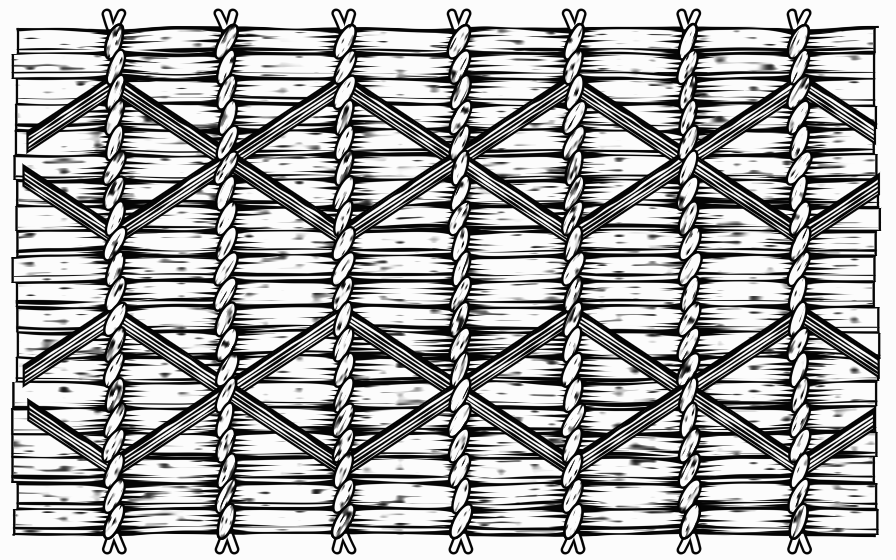
Write a Shadertoy shader that draws this pattern.

```glsl
const float SLATS = 20.0;        // one unit is one slat
const float VIEW_HEIGHT = 22.2;
const float CORD_PITCH = 4.537;
const float LAST_CORD = 6.0;
const float ZIGZAG_RISE = 3.01;

float hash(vec2 p) {
    vec3 q = fract(vec3(p.xyx) * 0.1031);
    q += dot(q, q.yzx + 33.33);
    return fract((q.x + q.y) * q.z);
}

float noise(vec2 p) {
    vec2 i = floor(p), f = fract(p);
    f *= f * (3.0 - 2.0 * f);
    return mix(mix(hash(i), hash(i + vec2(1, 0)), f.x),
               mix(hash(i + vec2(0, 1)), hash(i + vec2(1, 1)), f.x), f.y);
}

float cover(float d, float px) {
    return smoothstep(0.7 * px, -0.7 * px, d);
}

float ellipseDistance(vec2 p, vec2 r) {
    float k = length(p / r);
    return k * (k - 1.0) / max(length(p / (r * r)), 0.001);
}

float segmentDistance(vec2 p, vec2 a, vec2 b) {
    vec2 e = b - a;
    return length(p - a - e * clamp(dot(p - a, e) / dot(e, e), 0.0, 1.0));
}

// White shape with a black contour
float outlined(float shade, float d, float stroke, float px) {
    shade = mix(shade, 0.01, cover(d - stroke, px));
    return mix(shade, 0.99, cover(d + stroke * 0.6, px));
}

float cordOffset(vec2 p, float cord) {
    float sway = 0.25 * (hash(vec2(cord, 4.0)) - 0.5);
    return p.x - cord * CORD_PITCH - sway - 0.14 * (noise(vec2(p.y * 0.8, cord * 9.0)) - 0.5);
}

float slatInk(vec2 p, float dx, float px) {
    p.y += 0.16 * (noise(p * vec2(0.4, 0.7)) - 0.5);
    float row = floor(p.y), seam = round(p.y), near = abs(dx);
    float left = -4.07 + 0.25 * hash(vec2(row, 1.0));
    float right = 30.4 - 0.3 * hash(vec2(row, 2.0));
    float ends = max(left - p.x, p.x - right);
    float inside = max(ends - 0.05, abs(p.y - SLATS * 0.5) - SLATS * 0.5 - 0.07);

    // Seams swell where the cord pinches them
    float seamWidth = 0.025 + 0.06 * noise(vec2(p.x * 0.7, seam * 7.0)) + 0.2 * exp(-2.4 * near);
    float ink = cover(abs(p.y - seam) - seamWidth, px);
    float edge = row + 0.74 + 0.12 * hash(vec2(row, 3.0));
    float edgeWidth = 0.12 * noise(vec2(p.x * 0.35, row * 5.3)) - 0.025;
    ink = max(ink, cover(abs(p.y - edge) - edgeWidth, px));
    ink = max(ink, cover(abs(ends) - 0.05, px));

    // Tapered hatching beside the cord
    float line = floor(p.y * 5.0);
    float h = hash(vec2(line, floor(p.x / CORD_PITCH) + 17.0));
    float reach = 0.45 + 1.3 * h * h + (dx > 0.0 ? 0.2 : 0.0);
    float taper = 0.085 * (1.0 - near / reach);
    ink = max(ink, cover(abs(fract(p.y * 5.0) - 0.5) / 5.0 - taper, px));

    // Loose flecks
    float fleck = noise(p * vec2(1.5, 8.0) + 40.0);
    ink = max(ink, cover((0.89 - fleck) / 6.0, px));
    return ink * cover(inside, px);
}

float stickShade(float shade, vec2 p, float center, float side, float px) {
    float fold = abs(mod(p.x / CORD_PITCH, 2.0) - 1.0);
    float slope = ZIGZAG_RISE / CORD_PITCH;
    float d = (p.y - center - side * ZIGZAG_RISE * fold) / sqrt(1.0 + slope * slope);
    float jitter = 0.3 * hash(vec2(center, side + 5.0));
    float ends = max(-3.7 + jitter - p.x, p.x - 30.4 + jitter);
    float body = max(abs(d) - 0.32, ends);
    shade = outlined(shade, body, 0.055, px);

    // Heavy upper edge and broken lengthwise grain
    float ink = cover(abs(d + 0.25) - 0.04 - 0.07 * noise(vec2(p.x * 2.0, center + side)), px);
    for (float i = 0.0; i < 3.0; i++) {
        float width = 0.015 + 0.045 * noise(vec2(p.x * 1.7, center + side * 3.0 + i * 8.0));
        ink = max(ink, cover(abs(d + 0.06 - i * 0.14) - width, px));
    }
    return mix(shade, 0.02, ink * cover(body, px));
}

float cordShade(float shade, float dx, float y, float cord, float px) {
    // Forked ends and dark core
    vec2 tip = vec2(abs(dx), abs(y - SLATS * 0.5) - SLATS * 0.5);
    float fork = segmentDistance(tip, vec2(0.0, -0.15), vec2(0.29, 0.62)) - 0.14;
    shade = outlined(shade, fork, 0.06, px);
    shade = mix(shade, 0.02, cover(max(tip.x - 0.24, tip.y), px));

    // Slanted strands of the twist
    for (float i = -1.0; i <= 1.0; i++) {
        float id = clamp(floor(y) + i, 0.0, SLATS - 1.0);
        float h = hash(vec2(id, cord + 30.0));
        vec2 q = vec2(dx, y - id - 0.5);
        vec2 axis = normalize(vec2(0.32 + 0.2 * h, -0.92));
        vec2 local = vec2(dot(q, vec2(-axis.y, axis.x)), dot(q, axis));
        float d = ellipseDistance(local, vec2(0.24 + 0.05 * h, 0.72));
        shade = outlined(shade, d, 0.06, px);
        float grain = noise(local * vec2(12.0, 3.0) + id * 7.0 + cord * 31.0);
        shade = mix(shade, 0.02, cover((0.77 - grain) / 8.0, px) * cover(d, px));
    }
    return shade;
}

void mainImage(out vec4 fragColor, in vec2 fragCoord) {
    float px = VIEW_HEIGHT / iResolution.y;
    vec2 p = vec2(fragCoord.x * px - 4.537, VIEW_HEIGHT - fragCoord.y * px - 1.16);
    float cord = clamp(round(p.x / CORD_PITCH), 0.0, LAST_CORD);
    float dx = cordOffset(p, cord);

    float shade = mix(0.99, 0.02, slatInk(p, dx, px));
    for (float band = 0.0; band < 2.0; band++) {
        float center = 5.185 + band * 9.17;
        shade = stickShade(shade, p, center, -1.0, px);
        shade = stickShade(shade, p, center, 1.0, px);
    }
    shade = cordShade(shade, dx, p.y, cord, px);
    fragColor = vec4(vec3(shade), 1.0);
}
```
